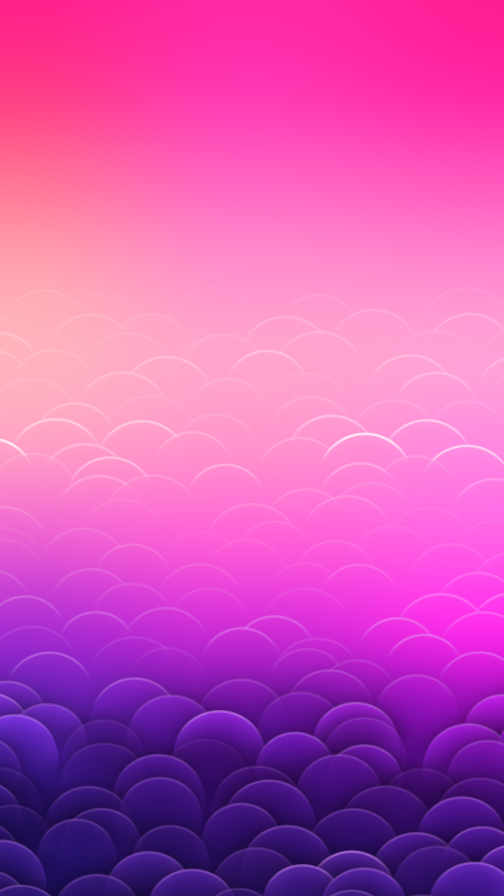
Give the GLSL for this background, as a Shadertoy shader.

```glsl
// Rows of thin-rimmed cloud arcs over a pink to deep violet sky.
// The sky is a smooth ramp of colour stops with left, centre and right tints;
// the clouds are jittered discs laid row by row, nearer rows covering farther ones.

const float ASPECT = 0.5625;       // canvas width in units of its height
const int   ROWS = 30;
const float FIRST_ROW = 0.322;     // depth below the top edge
const float ROW_STEP = 0.024;
const float CELL = 0.115;          // spacing of clouds along a row
const float RADIUS_MIN = 0.044;
const float RADIUS_MAX = 0.054;
const float RIM_WIDTH = 0.0011;
const vec3  RIM_HIGH = vec3(1.0, 0.92, 0.97);
const vec3  RIM_LOW  = vec3(0.84, 0.56, 1.0);
const vec3  CLOUD_LIFT = vec3(0.17, 0.08, 0.22);

const vec3 LEFT[11] = vec3[11](
    vec3(1.0, .13, .54), vec3(1.0, .24, .52), vec3(1.0, .45, .58), vec3(1.0, .64, .68),
    vec3(1.0, .70, .74), vec3(1.0, .62, .77), vec3(.92, .38, .82), vec3(.66, .18, .82),
    vec3(.36, .13, .72), vec3(.17, .07, .48), vec3(.12, .06, .40));
const vec3 CENTRE[11] = vec3[11](
    vec3(1.0, .16, .65), vec3(1.0, .22, .70), vec3(1.0, .39, .76), vec3(1.0, .56, .80),
    vec3(1.0, .64, .80), vec3(1.0, .57, .80), vec3(1.0, .38, .84), vec3(.82, .18, .84),
    vec3(.42, .07, .66), vec3(.21, .05, .46), vec3(.16, .06, .42));
const vec3 RIGHT[11] = vec3[11](
    vec3(1.0, .12, .58), vec3(1.0, .16, .64), vec3(1.0, .34, .74), vec3(1.0, .53, .81),
    vec3(1.0, .63, .84), vec3(1.0, .53, .88), vec3(1.0, .38, .90), vec3(1.0, .17, .92),
    vec3(.60, .06, .76), vec3(.28, .05, .54), vec3(.20, .06, .50));

// One stop of the ramp, blended across the width
vec3 skyStop(int i, float x) {
    i = clamp(i, 0, 10);
    vec3 c = mix(LEFT[i], CENTRE[i], smoothstep(0.0, 0.5, x));
    return mix(c, RIGHT[i], smoothstep(0.5, 1.0, x));
}

// Catmull-Rom curve through the stops
vec3 sky(float x, float depth) {
    float s = clamp(depth, 0.0, 1.0) * 10.0;
    int i = int(min(floor(s), 9.0));
    float f = s - float(i);
    vec3 a = skyStop(i - 1, x), b = skyStop(i, x);
    vec3 c = skyStop(i + 1, x), d = skyStop(i + 2, x);
    return b + 0.5 * f * (c - a + f * (2.0*a - 5.0*b + 4.0*c - d
             + f * (3.0 * (b - c) + d - a)));
}

vec3 hash3(vec2 p) {
    vec3 q = fract(p.xyx * vec3(0.1031, 0.1030, 0.0973));
    q += dot(q, q.yxz + 33.33);
    return fract((q.xxy + q.yzz) * q.zyx);
}

float bump(float x, float centre, float width) {
    float d = (x - centre) / width;
    return exp(-d * d);
}

// Rim brightness of a row: three bright bands and a quiet gap
float rimStrength(float depth) {
    float s = 0.34 + 0.55 * bump(depth, 0.487, 0.018) + 0.30 * bump(depth, 0.780, 0.020)
            + 0.25 * bump(depth, 0.952, 0.020) - 0.22 * bump(depth, 0.590, 0.045);
    return s * smoothstep(0.29, 0.38, depth);
}

// Paints one cloud over the colour; d is the offset from its centre
vec3 paintCloud(vec3 col, vec3 base, vec2 d, float radius, float depth, float rim, float pixel) {
    float dist = length(d) - radius;
    float up = d.y / radius;
    float body = smoothstep(0.72, 0.82, depth);
    float lit = 0.5 + 0.6 * (bump(depth, 0.785, 0.025) + bump(depth, 0.955, 0.025));

    // Soft shadow on the clouds behind
    col *= 1.0 - 0.28 * body * exp(-max(dist, 0.0) / 0.012) * smoothstep(0.0, 0.7, up);

    // Body, lit near its top and melting into the sky below
    float cover = smoothstep(pixel, -pixel, dist) * smoothstep(-0.5, 0.4, up);
    float glow = exp(min(dist, 0.0) / 0.022);
    vec3 fill = base + CLOUD_LIFT * body * lit * glow;
    col = mix(col, fill, cover * clamp(rim * 3.0, 0.0, 1.0));

    // Thin rim with a faint inner glow, fading down the sides
    vec3 rimColour = mix(RIM_HIGH, RIM_LOW, smoothstep(0.55, 0.85, depth));
    float line = smoothstep(RIM_WIDTH + pixel, RIM_WIDTH - 0.5 * pixel, abs(dist));
    float halo = 0.14 * cover * exp(min(dist, 0.0) / 0.006);
    return mix(col, rimColour, rim * (line + halo * (1.0 - line)) * smoothstep(0.3, 0.95, up));
}

void mainImage(out vec4 fragColor, in vec2 fragCoord) {
    vec2 uv = fragCoord / iResolution.xy;
    vec2 p = vec2(uv.x * ASPECT, 1.0 - uv.y);   // y is the depth below the top
    float pixel = 1.0 / iResolution.y;
    vec3 base = sky(uv.x, p.y);
    vec3 col = base;

    // Far rows first; each point needs only the nearest three cells
    for (int row = 0; row < ROWS; row++) {
        float r = float(row);
        float shift = 0.5 * mod(r, 2.0) + 0.25;
        float cell = floor(p.x / CELL + shift);
        for (int k = -1; k <= 1; k++) {
            float id = cell + float(k);
            vec3 h = hash3(vec2(id + 17.0, r * 3.0 + 5.0));
            float radius = mix(RADIUS_MIN, RADIUS_MAX, h.z);
            float depth = FIRST_ROW + ROW_STEP * (r + 0.7 * (h.y - 0.5));
            float x = (id - shift + 0.5 + 0.6 * (h.x - 0.5)) * CELL;
            float rim = rimStrength(depth) * mix(0.25, 1.1, fract(h.x * 7.0 + h.z));
            vec2 d = vec2(p.x - x, depth + radius - p.y);
            col = paintCloud(col, base, d, radius, depth, rim, pixel);
        }
    }
    fragColor = vec4(clamp(col, 0.0, 1.0), 1.0);
}
```
